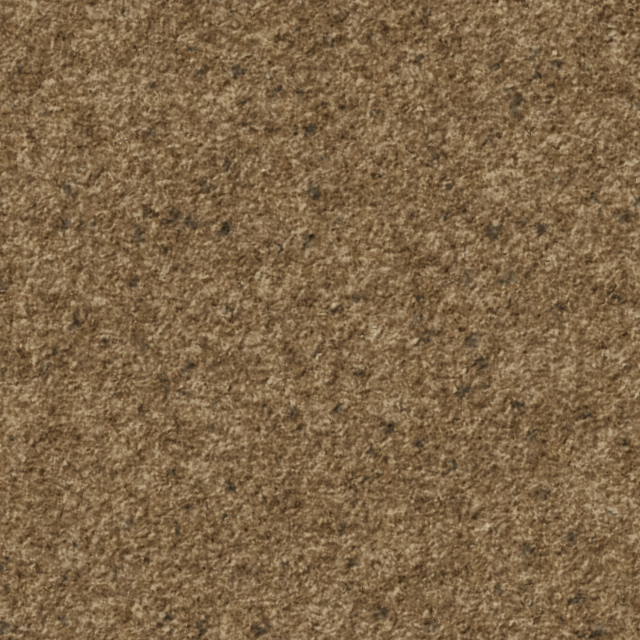
Write a Shadertoy shader that draws this texture.

```glsl
// Dry, crumbly brown soil: fine noise and cellular crumbs form a relief lit from
// above left with dark crevices; lumps, stains, pits and pale grit are scattered on.
// A single tone value picks the earth colour from a dark-mid-light ramp.

const vec3 DARK_EARTH  = vec3(0.30, 0.22, 0.13);
const vec3 MID_EARTH   = vec3(0.52, 0.41, 0.28);
const vec3 LIGHT_EARTH = vec3(0.64, 0.55, 0.42);
const vec3 STAIN_COLOR = vec3(0.25, 0.21, 0.155);
const vec3 PIT_COLOR   = vec3(0.20, 0.135, 0.07);
const vec3 GRIT_COLOR  = vec3(0.74, 0.67, 0.54);

const vec2  LIGHT_DIR     = vec2(-0.6, 0.8);
const float LIGHT_STEP    = 0.0035; // distance over which slopes are measured
const float RELIEF_GAIN   = 3.5;
const float CREVICE_GAIN  = 1.2;
const float TONE_BIAS     = 0.08;
const float WARP          = 0.006;  // bends the crumbs out of regular rows

// Tone weight of each mottle octave, from broad to fine
const float MOTTLE_WEIGHTS[5] = float[5](0.24, 0.42, 0.62, 0.85, 1.2);

mat2 rotation(float angle) {
    float c = cos(angle), s = sin(angle);
    return mat2(c, s, -s, c);
}

vec2 hash2(vec2 p) {
    vec3 q = fract(vec3(p.xyx) * vec3(0.1031, 0.1030, 0.0973));
    q += dot(q, q.yzx + 33.33);
    return fract((q.xx + q.yz) * q.zy);
}

// Smooth value noise from -1 to 1.
float noise(vec2 p) {
    vec2 cell = floor(p), f = fract(p);
    f = f * f * (3.0 - 2.0 * f);
    float low  = mix(hash2(cell).x, hash2(cell + vec2(1, 0)).x, f.x);
    float high = mix(hash2(cell + vec2(0, 1)).x, hash2(cell + vec2(1, 1)).x, f.x);
    return 2.0 * mix(low, high, f.y) - 1.0;
}

vec2 noise2(vec2 p) {
    return vec2(noise(p), noise(p + 53.0));
}

// Rounded domes around jittered cell centres.
float crumbs(vec2 p) {
    vec2 cell = floor(p);
    float nearest = 4.0;
    for (int y = -1; y <= 1; y++)
    for (int x = -1; x <= 1; x++) {
        vec2 id = cell + vec2(x, y);
        vec2 d = id + hash2(id) - p;
        nearest = min(nearest, dot(d, d));
    }
    return 1.0 - nearest;
}

float height(vec2 p) {
    return 0.55 * crumbs(p * 42.0)
         + 0.50 * crumbs(p * 90.0 + 17.0)
         + 0.30 * noise(rotation(0.6) * p * 180.0 + 5.0);
}

// Colour variation that does not depend on the light.
float mottle(vec2 p) {
    float sum = 0.0, frequency = 14.0;
    for (int i = 0; i < 5; i++) {
        sum += MOTTLE_WEIGHTS[i] * noise(p * frequency + 31.0);
        p = rotation(0.65) * p;
        frequency *= 2.15;
    }
    return sum;
}

// Soft ellipses, at most one per cell; chance is the share of cells filled.
float scatter(vec2 p, float chance, float radius, float squash, float core, float seed) {
    vec2 cell = floor(p);
    float cover = 0.0;
    for (int y = -1; y <= 1; y++)
    for (int x = -1; x <= 1; x++) {
        vec2 id = cell + vec2(x, y);
        vec2 pick = hash2(id + seed);
        vec2 shape = hash2(id + seed + 71.0);
        vec2 d = p - id - hash2(id + seed + 139.0);
        d = rotation(-0.1 - 1.5 * shape.y) * d;
        d.y /= mix(squash, 1.0, pick.y * 0.6);
        float size = radius * mix(0.45, 1.3, shape.x);
        float spot = 1.0 - smoothstep(core, 1.3, length(d) / size);
        cover = max(cover, spot * mix(0.55, 1.0, pick.y) * step(pick.x, chance));
    }
    return cover;
}

void mainImage(out vec4 fragColor, in vec2 fragCoord) {
    vec2 uv = fragCoord / iResolution.y;
    vec2 ground = uv + WARP * noise2(uv * 38.0 + 7.0);
    vec2 ragged = uv + 0.007 * noise2(uv * 85.0) + 0.004 * noise2(uv * 190.0 + 9.0);
    vec2 chipped = mix(uv, ragged, 0.45);

    // Lit relief, crevices, mottling and pale lumps
    float relief = height(ground) - height(ground + LIGHT_DIR * LIGHT_STEP);
    float crevice = crumbs(ground * 62.0 + 41.0) - 0.79;
    float lump = scatter(ragged * 24.0, 0.16, 0.30, 0.7, 0.3, 211.0);
    float tone = TONE_BIAS + RELIEF_GAIN * relief + CREVICE_GAIN * crevice
               + mottle(uv) + 0.6 * lump;

    // Earth colour ramp with a faint warm-cool drift
    vec3 color = tone < 0.2
        ? mix(DARK_EARTH, MID_EARTH, max((tone + 2.4) / 2.6, -0.3))
        : mix(MID_EARTH, LIGHT_EARTH, min((tone - 0.2) / 1.4, 1.6));
    color += noise(uv * 45.0 + 3.0) * vec3(0.006, 0.0, -0.008);

    // Dark stains and pits
    float stain = scatter(ragged * 25.0, 0.30, 0.32, 0.45, 0.1, 307.0);
    float pit = scatter(ragged * 55.0, 0.09, 0.32, 0.6, 0.1, 401.0);
    color = mix(color, STAIN_COLOR * (1.0 + 0.2 * tone), 0.9 * stain);
    color = mix(color, PIT_COLOR, 0.7 * pit);

    // Pale grit with its cast shadow
    float shadow = scatter((chipped + LIGHT_DIR * 0.006) * 31.0, 0.10, 0.18, 0.55, 0.3, 503.0);
    float grit = scatter(chipped * 31.0, 0.10, 0.17, 0.55, 0.4, 503.0);
    color = mix(color, PIT_COLOR, 0.5 * shadow);
    color = mix(color, GRIT_COLOR * (1.0 + 0.08 * tone), 0.85 * grit);

    fragColor = vec4(clamp(color, 0.0, 1.0), 1.0);
}
```
